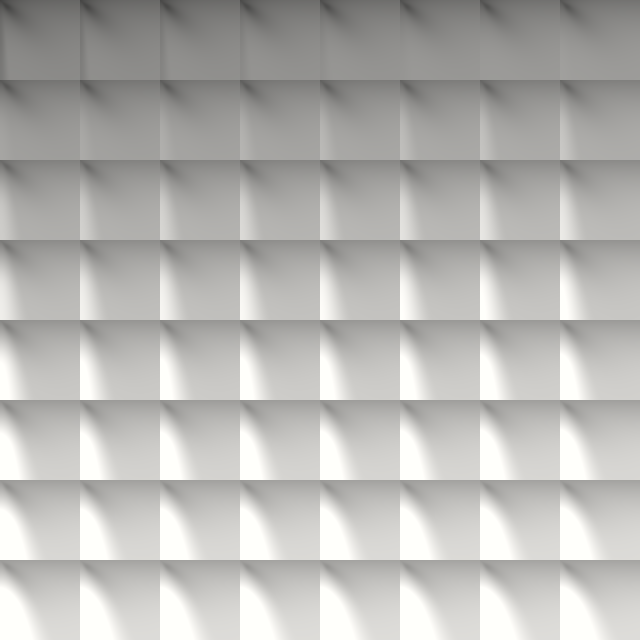
A WebGL 1 fragment shader for this pattern:

```glsl
precision highp float;
// Grid of softly shaded square pockets, lit more strongly from cell to cell.

uniform vec2 u_resolution;

const float CELLS = 8.0;                       // repeats across and down
const vec2 TOP_TONE = vec2(0.40, 0.64);        // upper edge, first and last cell
const vec2 BOTTOM_TONE = vec2(0.55, 0.87);     // lower edge, first and last cell
const vec2 GLOW = vec2(-0.08, 0.36);           // light along the left wall
const vec2 GLOW_WIDTH = vec2(0.14, 0.78);      // reach of that light
const vec2 CORNER_SHADE = vec2(0.15, 0.03);    // darkness in the upper left corner
const float CREASE_SHADE = 0.13;               // darkness along the diagonal
const float CREASE_ANGLE = 0.76;
const float CREASE_SPREAD = 9.0;
const float CREASE_FADE = 2.2;
const float DEPTH_CURVE = 2.5;
const vec3 WARM_TINT = vec3(1.005, 1.0, 0.985);

// Interpolates from the first cell's value to the last cell's value.
float ramp(vec2 ends, float t) {
  return mix(ends.x, ends.y, t);
}

// Tone inside one cell: p.x runs from the left, p.y from the top.
float pocketTone(vec2 p, float progress) {
  float eased = 1.0 - (1.0 - progress) * (1.0 - progress);

  // Vertical falloff below the upper edge
  float depth = 1.0 - pow(1.0 - p.y, DEPTH_CURVE);
  float tone = mix(ramp(TOP_TONE, eased), ramp(BOTTOM_TONE, eased), depth);

  // Light spreading from the left wall
  float reach = ramp(GLOW_WIDTH, progress) * pow(p.y, 0.6) + 0.001;
  float glow = 1.0 - smoothstep(0.0, 1.0, p.x / reach);
  tone += ramp(GLOW, eased) * glow * smoothstep(0.0, 0.6, p.y);

  // Corner shadow and diagonal crease
  float radius = length(p);
  float turn = atan(p.y, p.x + 0.0001) - CREASE_ANGLE;
  float crease = exp(-CREASE_SPREAD * turn * turn) * exp(-CREASE_FADE * radius);
  tone -= CREASE_SHADE * crease * smoothstep(0.0, 0.15, radius);
  tone -= ramp(CORNER_SHADE, eased) * exp(-6.0 * radius);
  return clamp(tone, 0.0, 1.0);
}

// Cells progress left to right, then down row by row.
float gridTone(vec2 uv) {
  vec2 grid = vec2(uv.x, 1.0 - uv.y) * CELLS;
  vec2 cell = floor(grid);
  float progress = (cell.y + cell.x / CELLS) / CELLS;
  return pocketTone(fract(grid), progress);
}

void main() {
  // Four samples per pixel smooth the cell edges
  float tone = 0.0;
  for (int i = 0; i < 4; i++) {
    float n = float(i);
    vec2 offset = vec2(mod(n, 2.0), floor(n / 2.0)) * 0.5 - 0.25;
    tone += 0.25 * gridTone((gl_FragCoord.xy + offset) / u_resolution);
  }
  gl_FragColor = vec4(min(tone * WARM_TINT, 1.0), 1.0);
}
```
